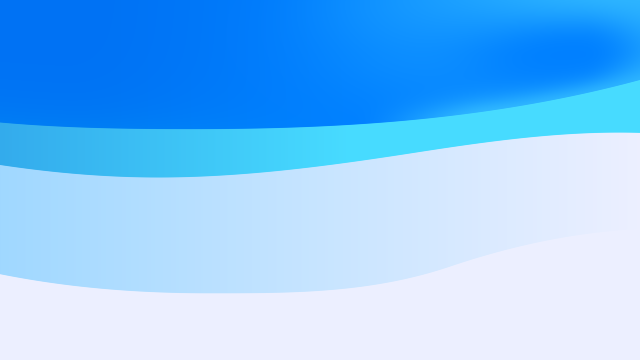
This background is drawn by a WebGL 2 fragment shader. Its source:

```glsl
#version 300 es
precision highp float;
// Layered wave background: a pale ground, two horizontally graded ribbons and
// a deep blue field with soft glows. Each wave edge is a smooth chain of cubic
// Hermite pieces; the field is mixed from ramps and stretched Gaussian spots.

#define GROUND  vec3(0.925, 0.937, 1.000)
#define DEEP    vec3(0.000, 0.445, 0.955)
#define AZURE   vec3(0.000, 0.500, 1.000)
#define SKY     vec3(0.180, 0.710, 1.000)
#define CYAN    vec3(0.280, 0.860, 1.000)
#define TEAL    vec3(0.200, 0.670, 0.925)
#define ICE     vec3(0.625, 0.845, 1.000)
#define FROST   vec3(0.780, 0.895, 1.000)
#define EDGE_GLOW 0.045

uniform vec2 u_resolution;
out vec4 fragColor;

// Cubic between knots a and b, each given as (x, height, slope).
float hermite(float x, vec3 a, vec3 b) {
    float span = b.x - a.x;
    float t = clamp((x - a.x) / span, 0.0, 1.0);
    float s = 1.0 - t;
    return s * s * ((1.0 + 2.0 * t) * a.y + t * span * a.z)
         + t * t * ((1.0 + 2.0 * s) * b.y - s * span * b.z);
}

// Smooth curve through four knots.
float wave(float x, vec3 a, vec3 b, vec3 c, vec3 d) {
    if (x < b.x) return hermite(x, a, b);
    return x < c.x ? hermite(x, b, c) : hermite(x, c, d);
}

// Soft elliptical spot, tilted by a shear.
float spot(vec2 p, vec2 center, vec2 radius, float shear) {
    vec2 q = p - center;
    q.y -= shear * q.x;
    q /= radius;
    return exp(-dot(q, q));
}

// Antialiased coverage of the area above an edge.
float above(float y, float edge) {
    float halfPixel = 0.6 / u_resolution.y;
    return smoothstep(-halfPixel, halfPixel, y - edge);
}

vec3 blueField(vec2 p, float edge) {
    vec3 color = mix(DEEP, AZURE, smoothstep(0.1, 0.6, p.x));
    color.g += 0.045 * exp(-(p.y - edge) / 0.07) * (1.0 - smoothstep(0.2, 0.6, p.x));

    // Wide wash, then light from the top right, right side and wave edge.
    float wash = 0.28 * spot(p, vec2(0.66, 0.88), vec2(0.17, 0.16), -0.1);
    float top = smoothstep(0.38, 1.0, p.x) * smoothstep(0.84, 1.02, p.y);
    float side = 0.65 * smoothstep(0.91, 1.02, p.x);
    float rim = smoothstep(0.55, 0.76, p.x)
              * exp(-pow(max(p.y - edge, 0.0) / EDGE_GLOW, 1.5));
    float light = 1.0 - (1.0 - wash) * (1.0 - top) * (1.0 - side) * (1.0 - rim);

    // A darker pool keeps the centre of the right part saturated.
    float pool = spot(p, vec2(0.88, 0.85), vec2(0.11, 0.075), 0.15);
    return mix(color, SKY, light * (1.0 - 0.8 * pool));
}

void main() {
    vec2 p = gl_FragCoord.xy / u_resolution;

    float lower = wave(p.x, vec3(0.0, 0.2384, -0.356), vec3(0.3255, 0.1852, 0.0),
                            vec3(0.7031, 0.2593, 0.6), vec3(1.0, 0.3634, 0.08));
    float middle = wave(p.x, vec3(0.0, 0.5417, -0.267), vec3(0.2474, 0.5069, 0.0),
                             vec3(0.651, 0.5764, 0.276), vec3(1.0, 0.6308, -0.053));
    float upper = p.x < 0.3
        ? hermite(p.x, vec3(0.0, 0.6597, -0.16), vec3(0.3, 0.6412, 0.0))
        : hermite(p.x, vec3(0.3, 0.6412, 0.0), vec3(1.0, 0.7778, 0.48));

    // Ribbon gradients run from left to right.
    vec3 pale = mix(ICE, FROST, clamp(p.x / 0.5, 0.0, 1.0));
    pale = mix(pale, GROUND, clamp((p.x - 0.5) / 0.5, 0.0, 1.0));
    vec3 bright = mix(TEAL, CYAN, clamp(p.x / 0.55, 0.0, 1.0));

    // Stack the layers from the bottom up.
    vec3 color = mix(GROUND, pale, above(p.y, lower));
    color = mix(color, bright, above(p.y, middle));
    color = mix(color, blueField(p, upper), above(p.y, upper));
    fragColor = vec4(color, 1.0);
}
```
